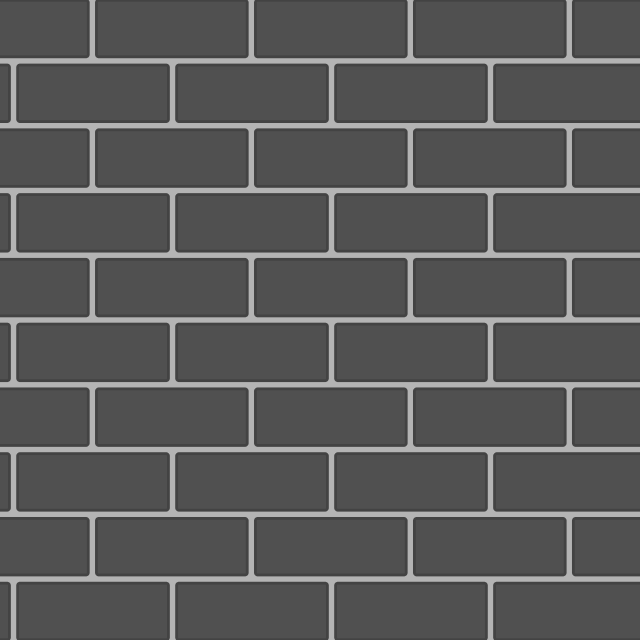
A WebGL 1 fragment shader for this pattern:

```glsl
precision highp float;
// Running-bond wall of dark grey rounded bricks with darker rims and pale mortar.

uniform vec2 u_resolution;

const vec2 CELL = vec2(0.2484, 0.1012);      // brick plus one joint
const vec2 ORIGIN = vec2(0.1443, 0.5);       // crossing of two joint centre lines
const float ROW_SHIFT = 0.4957;              // offset of odd rows, in cells
const float JOINT = 0.0084;                  // mortar width
const float RIM = 0.0044;                    // dark border width
const float CORNER = 0.006;                  // brick corner radius

const vec3 MORTAR_COLOR = vec3(0.706);
const vec3 RIM_COLOR = vec3(0.262);
const vec3 FACE_COLOR = vec3(0.312);

// Signed distance to a rounded box, negative inside.
float roundedBox(vec2 p, vec2 halfSize, float radius) {
  vec2 q = abs(p) - halfSize + radius;
  return length(max(q, 0.0)) + min(max(q.x, q.y), 0.0) - radius;
}

// Position relative to the centre of the nearest brick.
vec2 brickPoint(vec2 p, vec2 cell, float shift) {
  vec2 grid = p / cell;
  grid.x += shift * mod(floor(grid.y), 2.0);
  return (fract(grid) - 0.5) * cell;
}

// Antialiased coverage of the region with negative distance.
float coverage(float dist, float pixel) {
  return clamp(0.5 - dist / pixel, 0.0, 1.0);
}

void main() {
  float pixel = 1.0 / min(u_resolution.x, u_resolution.y);
  vec2 p = gl_FragCoord.xy * pixel - ORIGIN;

  vec2 local = brickPoint(p, CELL, ROW_SHIFT);
  float dist = roundedBox(local, 0.5 * (CELL - JOINT), CORNER);

  // Layers: mortar, brick rim, brick face
  vec3 color = mix(MORTAR_COLOR, RIM_COLOR, coverage(dist, pixel));
  color = mix(color, FACE_COLOR, coverage(dist + RIM, pixel));

  gl_FragColor = vec4(color, 1.0);
}
```
